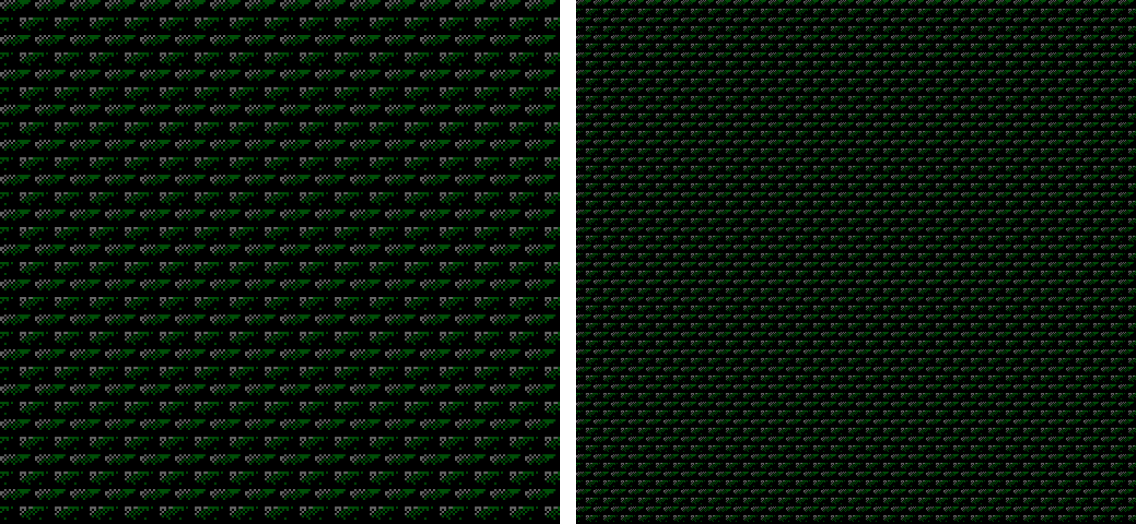
Left: one tile. Right: repeated 2 by 2.
Give the GLSL for this pattern, as a WebGL 2 fragment shader.

```glsl
#version 300 es
precision highp float;
// Rows of dithered grey and green tufts on black, two staggered tufts per tile, 16 by 15 tiles.
uniform vec2 u_resolution;
out vec4 fragColor;

const vec3 BLACK = vec3(0.0);
const vec3 GREEN = vec3(0.0, 0.31, 0.03);
const vec3 GREY = vec3(0.4);

bool checker(vec2 c) {
    return mod(c.x + c.y, 2.0) < 0.5;
}

// Wide tuft: dither slanting in on the right, with a solid upper right edge.
vec3 wideTuft(vec2 c) {
    if (c.y > 4.0 || c.x > 13.0 - c.y) return BLACK;
    float left = max(2.0 - c.y, 0.0);
    bool dither = checker(c) && c.x >= left;
    if (c.y == 4.0) dither = mod(c.x, 4.0) == 2.0;
    bool ridge = c.y < 2.0 && c.x >= 8.0 + c.y;
    bool clump = c.y == 1.0 && c.x < 2.0;
    if (!(dither || ridge || clump)) return BLACK;
    return c.x < 7.0 - 1.5 * c.y ? GREY : GREEN;
}

// Hanging tuft: solid top edge, narrowing dither and loose specks below.
vec3 hangingTuft(vec2 c) {
    if (c.y > 5.0 || c.x > 12.0) return BLACK;
    bool lit = checker(c + vec2(1.0, 0.0)) && c.x <= 12.0 - 2.0 * c.y;
    if (c.y == 0.0) lit = c.x != 3.0 && c.x != 11.0;
    if (c.y == 5.0) lit = mod(c.x, 5.0) == 4.0;
    if (!lit) return BLACK;
    return c.x < 5.5 - 1.5 * c.y ? GREY : GREEN;
}

// Colour of the square cell under a point; each tile holds 16 by 16 cells.
vec3 pattern(vec2 uv) {
    vec2 cell = floor(vec2(uv.x, 1.0 - uv.y) * vec2(16.0, 15.0) * 16.0);
    vec3 wide = wideTuft(mod(cell, 16.0));
    vec3 hanging = hangingTuft(mod(cell - vec2(9.0, 8.0), 16.0));
    return max(wide, hanging);
}

void main() {
    // Average a 4 by 4 grid of samples to smooth the cell edges.
    vec3 sum = vec3(0.0);
    for (int j = 0; j < 4; j++) {
        for (int i = 0; i < 4; i++) {
            vec2 offset = (vec2(i, j) + 0.5) / 4.0 - 0.5;
            sum += pattern((gl_FragCoord.xy + offset) / u_resolution);
        }
    }
    fragColor = vec4(sum / 16.0, 1.0);
}
```
